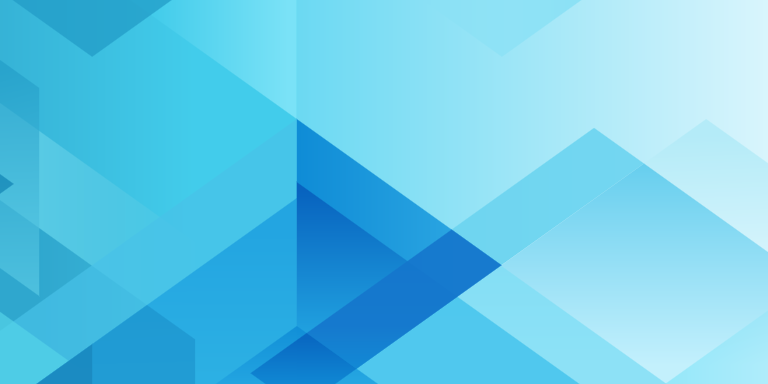
Write a WebGL 1 fragment shader that draws this background.

```glsl
precision highp float;
// Overlapping translucent chevrons in cyan and blue over a horizontal ramp.
// Every shape is an intersection (min) of half planes bounded by verticals
// or by one shared diagonal slope, painted back to front with soft edges.

uniform vec2 u_resolution;

const float SLOPE = 0.714;   // steepness shared by all diagonals
const float SOFTNESS = 1.2;  // edge width in output pixels

// Key points; canvas spans x 0..2, y 0..1
const vec2 MAIN_PEAK = vec2(0.773, 0.690);
const vec2 INNER_PEAK = vec2(0.802, 0.505);
const vec2 MID_PEAK = vec2(1.547, 0.667);
const vec2 FAR_PEAK = vec2(1.839, 0.690);
const vec2 ELBOW = vec2(1.302, 0.310);
const vec2 SMALL_PEAK = vec2(0.773, 0.151);
const vec2 LEFT_NOTCH = vec2(0.240, 0.852);
const vec2 RIGHT_NOTCH = vec2(1.307, 0.852);
const vec2 NUB = vec2(0.036, 0.521);
const float BOX_X = 0.102;
const float NEAR_PILLAR_X = 0.240;
const float FAR_PILLAR_X = 0.508;

// Palette
const vec3 TEAL = vec3(0.21, 0.70, 0.84);
const vec3 DEEP_TEAL = vec3(0.13, 0.61, 0.78);
const vec3 CYAN = vec3(0.26, 0.80, 0.92);
const vec3 SKY = vec3(0.42, 0.85, 0.95);
const vec3 PALE = vec3(0.49, 0.89, 0.97);
const vec3 MIST = vec3(0.85, 0.96, 0.99);
const vec3 AZURE = vec3(0.13, 0.64, 0.88);
const vec3 BLUE = vec3(0.06, 0.55, 0.84);
const vec3 NAVY = vec3(0.03, 0.39, 0.75);

vec2 p;      // current point
float edge;  // antialiasing width

// Signed distances, positive inside
float underFall(vec2 q) { return (q.y - p.y - SLOPE * (p.x - q.x)) * 0.814; }
float underRise(vec2 q) { return (q.y - p.y + SLOPE * (p.x - q.x)) * 0.814; }
float underPeak(vec2 q) { return min(underFall(q), underRise(q)); }
float aboveNotch(vec2 q) { return min(-underFall(q), -underRise(q)); }
float leftOf(float x) { return x - p.x; }
float rightOf(float x) { return p.x - x; }

float ramp(float a, float b, float v) { return clamp((v - a) / (b - a), 0.0, 1.0); }

void paint(inout vec3 col, vec3 tint, float alpha, float d) {
  col = mix(col, tint, alpha * clamp(d / edge + 0.5, 0.0, 1.0));
}

// Ramp, light wedge and the two notches hanging from the top
vec3 backdrop() {
  vec3 col = mix(TEAL, CYAN, ramp(0.0, 0.5, p.x));
  paint(col, mix(SKY, MIST, ramp(MAIN_PEAK.x, 2.0, p.x)), 1.0, rightOf(MAIN_PEAK.x));
  float wedge = min(-underFall(MAIN_PEAK), leftOf(MAIN_PEAK.x));
  paint(col, mix(CYAN, PALE, ramp(0.4, 0.75, p.x)), 0.95, wedge);
  paint(col, DEEP_TEAL, 0.75, aboveNotch(LEFT_NOTCH));
  paint(col, SKY, 0.5 * ramp(1.1, 1.5, p.x), aboveNotch(RIGHT_NOTCH));
  return col;
}

// Strips, box and pillars on the left
void leftSide(inout vec3 col) {
  float inPillar = leftOf(FAR_PILLAR_X);
  vec3 haze = vec3(0.36, 0.80, 0.90);
  paint(col, haze, 0.9 * ramp(0.6, 0.1, p.x), min(underFall(vec2(0.0, 0.732)), inPillar));
  paint(col, DEEP_TEAL, 0.75 * ramp(0.75, 0.1, p.x), min(underFall(vec2(0.0, 0.479)), inPillar));
  float box = min(leftOf(BOX_X), min(underFall(vec2(0.0, 0.844)), -underFall(vec2(0.0, 0.302))));
  paint(col, mix(haze, DEEP_TEAL, ramp(0.25, 0.82, p.y)), 0.65, box);
  paint(col, vec3(0.10, 0.55, 0.73), 0.85,
        min(leftOf(NUB.x), min(underFall(NUB), -underRise(NUB))));

  // Left wing of the main peak and the wing nested in it
  float wing = min(underRise(MAIN_PEAK), leftOf(MAIN_PEAK.x));
  paint(col, vec3(0.28, 0.76, 0.91), 0.7, wing);
  paint(col, vec3(0.33, 0.83, 0.91), 0.7, underFall(vec2(0.0, 0.188)) - max(p.x - 0.3, 0.0));
  float innerWing = min(underRise(INNER_PEAK), leftOf(MAIN_PEAK.x));
  paint(col, mix(AZURE, CYAN, 0.3 * ramp(0.4, 0.0, p.y)), 0.95, innerWing);
  float shade = min(innerWing, inPillar);
  paint(col, vec3(0.10, 0.56, 0.79), 0.6, min(shade, underFall(vec2(0.0, 0.479))));
  paint(col, vec3(0.08, 0.48, 0.69), 0.5, min(shade, leftOf(NEAR_PILLAR_X)));
}

// Pale peaks on the right, fading downwards
void rightSide(inout vec3 col) {
  float mid = underPeak(MID_PEAK);
  float far = underPeak(FAR_PEAK);
  paint(col, vec3(0.42, 0.83, 0.94), 0.9, min(mid, rightOf(MAIN_PEAK.x)));
  vec3 farTint = mix(vec3(0.70, 0.92, 0.97), MIST, ramp(0.65, 0.3, p.y));
  paint(col, farTint, 0.95, far);
  vec3 overlap = mix(vec3(0.76, 0.94, 0.99), vec3(0.38, 0.80, 0.93), ramp(0.05, 0.58, p.y));
  paint(col, overlap, 0.95, min(mid, far));
  paint(col, PALE, 0.7 * ramp(2.2, 1.7, p.x), min(far, underRise(vec2(1.732, 0.0))));
  paint(col, vec3(0.50, 0.87, 0.96), 0.8, min(far, underFall(ELBOW)));
  paint(col, vec3(0.30, 0.78, 0.93), 0.95, min(far, underFall(INNER_PEAK)));
}

// Dark right wing of the main peak, its crossing band and the small peak
void centre(inout vec3 col) {
  float body = min(-underRise(FAR_PEAK), underFall(MAIN_PEAK));
  float wing = min(body, rightOf(MAIN_PEAK.x));
  paint(col, mix(BLUE, vec3(0.18, 0.66, 0.89), ramp(0.78, 1.25, p.x)), 1.0, wing);
  vec3 innerTint = mix(AZURE, NAVY, ramp(0.12, 0.5, p.y));
  paint(col, innerTint, 1.0, min(wing, underFall(INNER_PEAK)));
  float band = min(wing, underRise(MID_PEAK));
  paint(col, mix(vec3(0.08, 0.46, 0.80), BLUE, ramp(0.15, 0.0, p.y)), 0.9, band);
  float small = underPeak(SMALL_PEAK);
  paint(col, mix(AZURE, BLUE, ramp(0.0, 0.15, p.y)), 0.9, small);
  float core = min(min(small, underRise(MID_PEAK)), -underFall(vec2(0.651, 0.029)));
  paint(col, mix(BLUE, NAVY, ramp(-0.03, 0.12, p.y)), 0.9, min(core, -underRise(FAR_PEAK)));
}

void main() {
  p = gl_FragCoord.xy / u_resolution * vec2(2.0, 1.0);
  edge = SOFTNESS / u_resolution.y;
  vec3 col = backdrop();
  leftSide(col);
  rightSide(col);
  centre(col);
  gl_FragColor = vec4(col, 1.0);
}
```
